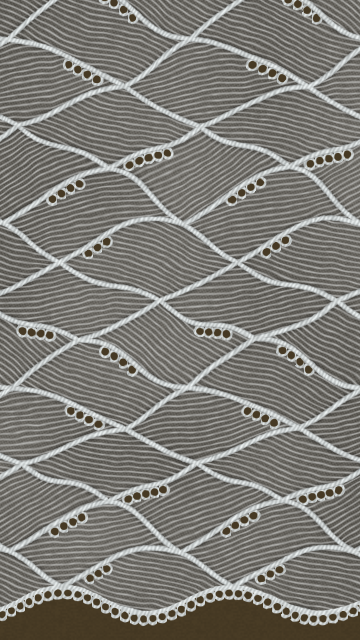
Reproduce this pattern procedurally as a Shadertoy shader.

```glsl
// Scalloped lace: stitched wavy cords form a diamond lattice over fine net.
// Eight periodic curves per tile meet at shared nodes; each cell between two
// curves is filled with slanted threads, and rings hang under some of the cords.
#define TAU 6.2831853
#define CENTER_X 0.347      // column that stays fixed as repeats shrink
#define TILE_H 1.0417       // height of one tile, in canvas widths
#define SQUEEZE 0.0665      // vertical shrink of tiles towards the hem
#define CORD 0.0074         // half width of a cord
#define THREAD_GAP 0.0148   // spacing of fill threads
#define RING 0.0142         // eyelet radius
#define RING_STEP 0.051     // eyelet spacing, in repeats
#define HEM_RINGS 18.0      // hem eyelets per repeat
#define NET vec3(0.385, 0.375, 0.352)
#define YARN vec3(0.82, 0.84, 0.84)
#define BACKING vec3(0.275, 0.225, 0.14)

// Lattice nodes, one per row of the tile (y runs downward).
const vec2 NODE[8] = vec2[8](
    vec2(0.0, 0.233), vec2(0.41, 0.343), vec2(0.91, 0.46), vec2(0.325, 0.622),
    vec2(0.635, 0.735), vec2(0.19, 0.847), vec2(0.735, 0.961), vec2(0.36, 1.107));
// Bulge and sway of each curve: falling part xy, rising part zw.
const vec4 BEND[8] = vec4[8](
    vec4(0.01, 0.0, -0.01, 0.007), vec4(0.0, 0.012, 0.008, -0.01),
    vec4(-0.015, -0.012, -0.018, 0.008), vec4(0.0, -0.004, -0.05, 0.008),
    vec4(0.01, 0.012, 0.006, 0.0), vec4(0.012, 0.014, 0.018, 0.0),
    vec4(0.0, -0.02, -0.01, 0.0), vec4(-0.022, -0.004, 0.0, 0.004));
// Eyelet centre, eyelet count, slope of the threads below the curve.
const vec3 FILL[8] = vec3[8](
    vec3(0.0, 0.0, 0.25), vec3(0.124, 5.0, -0.5), vec3(-0.332, 4.0, -0.2),
    vec3(-0.153, 3.0, 0.3), vec3(0.0, 0.0, -0.15), vec3(0.5, 4.0, 0.65),
    vec3(-0.038, 4.0, 0.4), vec3(-0.225, 4.0, -0.22));

float hash(vec2 p) { return fract(sin(dot(p, vec2(127.1, 311.7))) * 43758.5453); }

float noise(vec2 p) {
    vec2 i = floor(p), f = fract(p);
    f = f * f * (3.0 - 2.0 * f);
    return mix(mix(hash(i), hash(i + vec2(1, 0)), f.x),
               mix(hash(i + vec2(0, 1)), hash(i + vec2(1, 1)), f.x), f.y);
}

// Height of curve i at u: falls from its node to the next row's, then rises.
float curve(int i, float u) {
    vec2 a = NODE[i], b = NODE[(i + 1) & 7];
    if (i == 7) b.y += 1.0;
    float s = fract(u - a.x), w = fract(b.x - a.x);
    bool falling = s < w;
    float t = falling ? s / w : (s - w) / (1.0 - w);
    vec2 bend = falling ? BEND[i].xy : BEND[i].zw;
    return mix(a.y, b.y, falling ? t : 1.0 - t)
         + bend.x * sin(0.5 * TAU * t) + bend.y * sin(TAU * t);
}

float cover(float d, float aa) { return 1.0 - smoothstep(-aa, aa, d); }

void mainImage(out vec4 fragColor, in vec2 fragCoord) {
    float aa = 0.8 / iResolution.x;
    vec2 p = vec2(fragCoord.x, iResolution.y - fragCoord.y) / iResolution.x;

    // Hand-made wobble, then lattice coordinates u, v.
    vec2 q = p + 0.009 * (vec2(noise(p * 9.0), noise(p * 9.0 + 40.0)) - 0.5);
    float period = 0.509 - 0.022 * (q.y - 0.185);
    float u = (q.x - CENTER_X) / period;
    float v = (q.y + SQUEEZE * q.y * q.y) / TILE_H;
    float toY = TILE_H / (1.0 + 2.0 * SQUEEZE * q.y);

    // Nearest cord, nearest eyelet, and the cell this point lies in.
    float cord = 1.0, eyelet = 1.0, nearest = 2.0, lap = 0.0;
    int row = 0;
    for (int i = 0; i < 8; i++) {
        float y = curve(i, u), gap = v - y;
        float slope = (curve(i, u + 0.004) - y) / 0.004 * toY / period;
        cord = min(cord, abs(gap - round(gap)) * toY / sqrt(1.0 + slope * slope));
        if (fract(gap) < nearest) { nearest = fract(gap); row = i; lap = floor(gap); }
        float count = FILL[i].y, mid = 0.5 * (count - 1.0);
        if (count > 0.0) {
            float e = u - FILL[i].x;
            e -= round(e);
            float x = (clamp(round(e / RING_STEP + mid), 0.0, count - 1.0) - mid) * RING_STEP;
            float drop = v - curve(i, FILL[i].x + x);
            drop = (drop - round(drop)) * toY - 0.021;
            eyelet = min(eyelet, length(vec2((e - x) * period, drop)));
        }
    }

    // Net ground with soft uneven shading and the cords' shadow.
    float mesh = sin(p.x * 640.0 + p.y * 210.0) * sin(p.y * 640.0 - p.x * 210.0);
    vec3 col = NET + 0.035 * mesh + 0.07 * (noise(p * 4.0) - 0.5)
             + 0.06 * (noise(p * 230.0) - 0.5);
    col *= 1.0 - 0.2 * smoothstep(0.02, CORD, cord);

    // Fill threads, tilted and bowed differently in every cell.
    float id = hash(vec2(floor(u - NODE[(row + 1) & 7].x) + 7.0 * lap, float(row)));
    float tilt = FILL[row].z + 0.12 * (id - 0.5);
    float across = (q.y - tilt * q.x) / sqrt(1.0 + tilt * tilt)
                 + 0.009 * sin(q.x * 16.0 + q.y * 5.0 + TAU * id) + 0.006 * noise(q * 28.0);
    float thread = abs(fract(across / THREAD_GAP + id) - 0.5) * THREAD_GAP;
    float wear = 0.6 + 0.4 * noise(p * 60.0);
    col = mix(col, vec3(0.72, 0.72, 0.71), wear * cover(thread - 0.0023, 1.4 * aa));

    // Yarn with slanted satin stitches; eyelets open onto the backing.
    float stitch = sin(q.x * 560.0 + q.y * 330.0 + 4.0 * noise(q * 45.0));
    vec3 yarn = YARN + 0.06 * stitch + 0.12 * (noise(p * 130.0) - 0.5);
    float fuzz = 0.0022 * (noise(p * 150.0) - 0.5);
    col = mix(col, BACKING, cover(eyelet - RING, aa));
    col = mix(col, yarn * 0.96, cover(abs(eyelet - RING) - 0.0035 + fuzz, aa));
    vec3 rounded = yarn * (1.0 - 0.2 * smoothstep(0.3, 1.0, cord / CORD));
    col = mix(col, rounded, cover(cord - CORD + fuzz, aa));

    // Scalloped hem: backing below, a row of rings, and a cord above them.
    float hem = 1.685 - 0.037 * cos(TAU * (u + 0.37));
    float ringU = round(u * HEM_RINGS) / HEM_RINGS;
    float ringY = 1.685 - 0.037 * cos(TAU * (ringU + 0.37));
    float hemRing = length(vec2((u - ringU) * period, q.y - ringY));
    vec3 backing = BACKING * (0.95 + 0.1 * noise(p * 200.0));
    col = mix(col, backing, cover(hem - 0.017 - q.y, aa));
    col = mix(col, yarn * 0.95, cover(abs(hemRing - RING) - 0.0042 + fuzz, aa));
    col = mix(col, yarn, cover(abs(q.y - hem + 0.017) - 0.006 + fuzz, aa));

    fragColor = vec4(clamp(col, 0.0, 1.0), 1.0);
}
```
